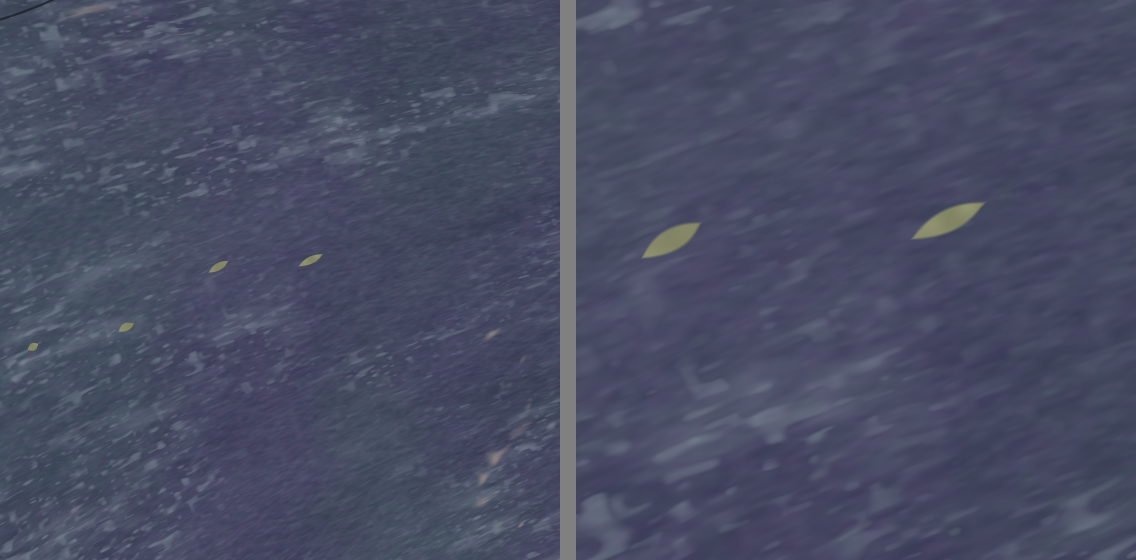
Left: the whole. Right: its middle third, enlarged.
Give the GLSL for this texture, as a three.js fragment shader.

```glsl
varying vec2 vUv;

#define ASPHALT vec3(0.262, 0.282, 0.362)
#define VIOLET_TINT vec3(0.008, -0.010, 0.016)
#define GREEN_TINT vec3(-0.004, 0.016, 0.002)
#define PALE_DUST vec3(0.47, 0.51, 0.57)
#define WARM_DUST vec3(0.60, 0.55, 0.54)
#define LEAF vec3(0.57, 0.58, 0.42)
#define CRACK vec3(0.12, 0.13, 0.17)
#define FLECK_SCALE vec2(42.0, 100.0)
#define GRAIN_SCALE vec2(95.0, 250.0)
#define GRAIN_CONTRAST 0.055
#define LEAF_COUNT 4
#define WARM_COUNT 9

float hash(vec2 p) {
  vec3 q = fract(vec3(p.xyx) * 0.1031);
  q += dot(q, q.yzx + 33.33);
  return fract((q.x + q.y) * q.z);
}

float noise(vec2 p) {
  vec2 cell = floor(p);
  vec2 f = fract(p);
  f = f * f * (3.0 - 2.0 * f);
  float low = mix(hash(cell), hash(cell + vec2(1.0, 0.0)), f.x);
  float high = mix(hash(cell + vec2(0.0, 1.0)), hash(cell + 1.0), f.x);
  return mix(low, high, f.y);
}

float fbm(vec2 p) {
  float sum = 0.0;
  float amplitude = 0.533;
  for (int i = 0; i < 4; i++) {
    sum += amplitude * noise(p);
    p = p * 2.03 + 17.7;
    amplitude *= 0.5;
  }
  return sum;
}

// Streak coordinates: x runs along the grain, which steepens downwards
vec2 streakSpace(vec2 p) {
  float slope = mix(0.65, 0.22, p.y);
  return vec2(p.x + 0.35 * p.y, p.y - slope * p.x) + 8.0;
}

vec2 rotate(vec2 p, float angle) {
  float c = cos(angle);
  float s = sin(angle);
  return vec2(c * p.x + s * p.y, c * p.y - s * p.x);
}

// Pointed leaf along x, as soft coverage
float leafShape(vec2 p, float halfLength, float halfWidth) {
  float t = clamp(p.x / halfLength, -1.0, 1.0);
  float edge = halfWidth * (1.0 - t * t) - abs(p.y);
  return smoothstep(-0.0005, 0.0022, edge);
}

void main() {
  vec2 uv = vUv;
  vec2 flow = streakSpace(uv);
  vec2 wobble = vec2(noise(flow * 30.0), noise(flow * 30.0 + 51.0)) - 0.5;

  // Broad tone and tint of the surface
  float tone = fbm(flow * vec2(3.0, 7.0));
  float violet = smoothstep(0.3, 0.7, fbm(uv * 2.5 + 4.0) + 0.35 * (uv.x - 0.5));
  vec3 color = ASPHALT + mix(GREEN_TINT, VIOLET_TINT, violet);
  color += 0.07 * (tone - 0.5);

  // Dust gathers near the top, the left and the lower right
  float topBand = smoothstep(0.65, 0.95, uv.y);
  float leftBand = smoothstep(0.5, 0.0, uv.x);
  float corner = smoothstep(0.55, 0.0, distance(uv, vec2(1.0, 0.0)));
  float gather = 0.10 * topBand + 0.09 * leftBand + 0.12 * corner;
  float dust = smoothstep(0.42, 0.74, fbm(flow * vec2(3.5, 9.0) + 31.0) + gather);

  // Long hazy streaks
  float haze = fbm(flow * vec2(9.0, 28.0) + 11.0);
  color = mix(color, PALE_DUST, 0.38 * dust * smoothstep(0.45, 0.78, haze));

  // Small stretched flecks in two sizes
  vec2 fleckSpace = (flow + 0.006 * wobble) * FLECK_SCALE;
  float flecks = smoothstep(0.64, 0.96, noise(fleckSpace));
  float chips = smoothstep(0.66, 0.98, noise(fleckSpace * 1.7 + 73.0));
  color = mix(color, PALE_DUST, (0.10 + 0.50 * dust) * flecks);
  color = mix(color, PALE_DUST, (0.10 + 0.32 * dust) * chips);

  // Fine directional grain with a slight colour shift
  float grain = noise(flow * GRAIN_SCALE) - 0.5;
  float speckle = noise(flow * GRAIN_SCALE * 0.5 + 19.0) - 0.5;
  color += GRAIN_CONTRAST * (0.6 * grain + 0.6 * speckle);
  color += 0.016 * (noise(flow * vec2(60.0, 120.0) + 5.0) - 0.5) * vec3(1.0, -0.6, 0.8);

  // Warm pale scuffs towards the lower right
  float warm = 0.0;
  for (int i = 0; i < WARM_COUNT; i++) {
    float id = float(i);
    vec2 center = vec2(0.83 + 0.14 * hash(vec2(id, 3.0)), 0.06 + 0.043 * id);
    vec2 p = rotate(uv - center + 0.022 * wobble, 0.75);
    float size = mix(0.012, 0.032, hash(vec2(id, 8.0)));
    float spot = smoothstep(1.0, 0.1, length(p / vec2(size, 0.45 * size)));
    warm = max(warm, spot * mix(0.35, 0.8, hash(vec2(id, 6.0))));
  }
  float topScuff = length((rotate(uv - vec2(0.16, 0.98), 0.22) + 0.01 * wobble) / vec2(0.07, 0.012));
  warm = max(warm, 0.5 * smoothstep(1.0, 0.1, topScuff));
  color = mix(color, WARM_DUST, warm * smoothstep(0.15, 0.6, haze));

  // A few fallen leaves, larger towards the middle
  for (int i = 0; i < LEAF_COUNT; i++) {
    float id = float(i);
    vec2 center = vec2(0.06 + 0.165 * id, 0.38 + 0.057 * id + 0.03 * sin(id * 4.0));
    float size = mix(0.011, 0.027, id / float(LEAF_COUNT - 1));
    vec2 p = rotate(uv - center + 0.004 * wobble, 0.25 + 0.3 * hash(vec2(id, 2.0)));
    float shade = 0.92 + 0.16 * noise(uv * 90.0);
    color = mix(color, LEAF * shade, 0.9 * leafShape(p, size, 0.0075));
  }

  // Thin dark crack across the upper left corner
  float crackLine = 0.965 + 0.3 * uv.x + 0.8 * uv.x * uv.x;
  float crack = smoothstep(0.0035, 0.0008, abs(uv.y - crackLine));
  color = mix(color, CRACK, 0.85 * crack);

  gl_FragColor = vec4(color, 1.0);
}
```
